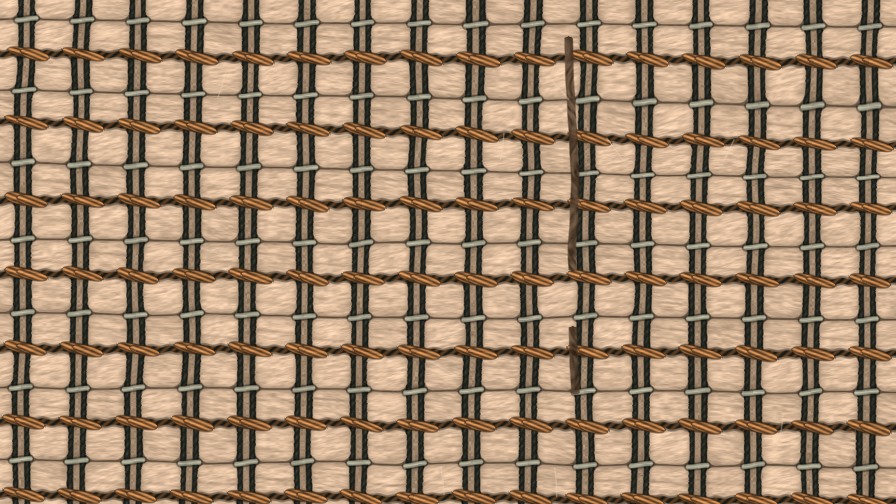
A Shadertoy shader for this texture:

```glsl
// Woven mat: plump tan weft bundles held by pairs of black warp threads,
// with pale ties at mid-row and a twisted brown cord along each row edge.
// Layers are painted back to front with distance functions and fibre noise.
#define COLS 15.91        // warp pairs across
#define ROWS 6.87         // cords down
#define ROW_H 1.30        // row height, in column widths
#define TIE_AT 0.53       // tie position within a row
#define WARP_GAP 0.112    // warp thread offset from the pair's centre
#define WARP_R 0.056      // warp thread half width
#define BUNDLE_W 0.345    // bundle half width
#define CORD_R 0.085      // cord half width over the warps
#define FIBRE 0.55        // strength of the fibre grain
#define PX (COLS / iResolution.x)

const vec3 TAN_LIGHT = vec3(0.91, 0.775, 0.65);
const vec3 TAN_DARK  = vec3(0.36, 0.29, 0.215);
const vec3 BLACK     = vec3(0.085, 0.095, 0.075);
const vec3 CHARCOAL  = vec3(0.25, 0.26, 0.22);
const vec3 TIE_GREY  = vec3(0.68, 0.67, 0.58);
const vec3 CORD      = vec3(0.74, 0.50, 0.29);
const vec3 CORD_DARK = vec3(0.23, 0.15, 0.08);

float hash(vec2 p) {
    vec3 q = fract(vec3(p.xyx) * 0.1031);
    q += dot(q, q.yzx + 33.33);
    return fract((q.x + q.y) * q.z);
}

float noise(vec2 p) {
    vec2 i = floor(p), f = fract(p);
    f = f * f * (3.0 - 2.0 * f);
    return mix(mix(hash(i), hash(i + vec2(1, 0)), f.x),
               mix(hash(i + vec2(0, 1)), hash(i + vec2(1, 1)), f.x), f.y);
}

float cover(float d) { return 1.0 - smoothstep(-PX, PX, d); }

float roundBox(vec2 p, vec2 size, float r) {
    vec2 q = abs(p) - size + r;
    return length(max(q, 0.0)) + min(max(q.x, q.y), 0.0) - r;
}

float segment(vec2 p, vec2 a, vec2 b) {
    vec2 d = b - a;
    return length(p - a - d * clamp(dot(p - a, d) / dot(d, d), 0.0, 1.0));
}

// Tapered strand of half length l and half width r
float leaf(vec2 p, float l, float r) {
    float t = clamp(abs(p.x) / l, 0.0, 1.0);
    return max(abs(p.y) - r * sqrt(1.0 - t * t), abs(p.x) - l);
}

void mainImage(out vec4 fragColor, in vec2 fragCoord) {
    vec2 uv = fragCoord / iResolution.xy;
    float down = 1.0 - uv.y;

    // Weave coordinates: integer x on warp pairs, integer y on cords
    vec2 w = vec2(uv.x * COLS - 0.456 + 0.09 * down, down * ROWS - 0.75 - 0.08 * uv.x);
    float sag = (w.y - 1.05) / 0.6;
    w.y -= (0.28 * uv.x - 0.1) * exp(-sag * sag);
    w += 0.05 * vec2(noise(w * 1.3) - 0.5, noise(w * 0.9 + 40.0) - 0.5);
    vec2 g = vec2(w.x, w.y * ROW_H);
    vec2 warpP = vec2(w.x - round(w.x), 0.0);
    float rowPos = fract(w.y);

    // Fibre grain, slanting a different way in each bundle
    bool upper = rowPos < TIE_AT;
    vec2 id = vec2(floor(w.x), floor(w.y) * 2.0 + (upper ? 0.0 : 1.0));
    float seed = hash(id + 17.0);
    vec2 grainP = vec2(g.x, g.y + (seed - 0.35) * 0.4 * fract(w.x));
    float grain = 0.6 * noise(grainP * vec2(5.0, 24.0) + id * 3.7)
                + 0.4 * noise(grainP * vec2(13.0, 47.0) + 9.0);

    // Bundle-local position; y runs from -1 to 1 over its height
    float mid = upper ? 0.5 * TIE_AT : 0.5 + 0.5 * TIE_AT;
    float halfH = 0.5 * ROW_H * (upper ? TIE_AT : 1.0 - TIE_AT);
    vec2 b = vec2(fract(w.x) - 0.5, (rowPos - mid) * ROW_H);
    float y = b.y / halfH;

    // Recessed weft behind the warps
    vec3 col = mix(TAN_DARK, TAN_LIGHT, (0.3 + 0.4 * grain) * (1.0 - 0.7 * pow(abs(y), 4.0)));

    // Twisted warp pair
    float warpX = abs(warpP.x) - WARP_GAP;
    float twist = 0.5 + 0.5 * sin(g.y * 42.0 + warpP.x * 50.0);
    float sheen = max(0.0, 1.0 - abs(warpX) / WARP_R);
    vec3 warpCol = mix(BLACK, CHARCOAL, sheen * (0.35 + 0.5 * twist) * (0.5 + grain));
    col = mix(col, warpCol, cover(abs(warpX) - WARP_R - 0.015 * (grain - 0.5)));

    // Rounded weft bundles with a soft crease
    float bundleD = roundBox(b, vec2(BUNDLE_W + 0.03 * (seed - 0.5), halfH - 0.012), upper ? 0.17 : 0.12)
                  + 0.025 * (grain - 0.5);
    float light = 1.0 - 0.5 * pow(abs(y), 5.0);
    light *= 1.0 - 0.3 * pow(min(abs(b.x) / BUNDLE_W, 1.0), 6.0);
    float crease = (y - (seed - 0.5) * 0.9 - 0.25 * b.x) / 0.09;
    light *= 1.0 - (upper ? 0.1 : 0.2) * exp(-crease * crease);
    light *= 0.66 + FIBRE * grain + 0.12 * (seed - 0.5);
    col *= 1.0 - 0.35 * exp(-max(bundleD, 0.0) * 30.0);
    col = mix(col, mix(TAN_DARK, TAN_LIGHT, light), cover(bundleD));

    // Pale tie crossing each warp pair
    vec2 t = vec2(warpP.x, (rowPos - TIE_AT) * ROW_H + 0.02 * sin(warpP.x * 9.0));
    float tieD = roundBox(t, vec2(0.21, 0.045), 0.045);
    col *= 1.0 - 0.4 * cover(tieD - 0.025);
    col = mix(col, TIE_GREY * (1.05 - 7.0 * abs(t.y)) * (0.85 + 0.3 * grain), cover(tieD));

    // Cord: thin dark strand between pairs, two brown leaves over each pair
    vec2 c = vec2(warpP.x - 0.05, (w.y - round(w.y)) * ROW_H);
    float core = abs(c.y + 0.015 * sin(g.x * 20.0)) - 0.05;
    float ply = 0.5 + 0.5 * sin(g.x * 38.0 + c.y * 45.0);
    col *= 1.0 - 0.35 * cover(core - 0.035);
    col = mix(col, mix(BLACK, CORD_DARK * 1.6, ply), cover(core));
    for (float k = -1.0; k < 2.0; k += 2.0) {
        vec2 q = vec2(c.x - 0.11 * k, c.y - 0.02 * k);
        q.y -= 0.2 * q.x;
        float d = leaf(q, 0.26, CORD_R * (0.8 + 0.3 * hash(vec2(round(w.x), round(w.y) + k))));
        float strand = 0.8 + 0.3 * sin(q.y * 75.0 - q.x * 14.0) + 0.3 * (grain - 0.5);
        col = mix(col, CORD_DARK, 0.7 * cover(d - 0.02));
        col = mix(col, CORD * strand * (1.1 - 3.5 * abs(q.y)), cover(d));
    }

    // Loose dark thread in two lengths
    float strayX = (uv.x - 0.637) * COLS + 0.1 * (noise(vec2(uv.y * 14.0, 3.0)) - 0.5) - 0.1 * down;
    float ends = min(max(abs(uv.y - 0.695) - 0.23, 0.0), max(abs(uv.y - 0.285) - 0.065, 0.0));
    float strayD = abs(strayX) - 0.075 + ends * 25.0;
    float strayPly = noise(vec2(strayX * 22.0 + 3.0 * sin(uv.y * 40.0), uv.y * 70.0));
    col = mix(col, mix(CORD_DARK * 0.7, vec3(0.42, 0.33, 0.25), strayPly), 0.88 * cover(strayD));

    // Sparse pale lint hairs
    vec2 cell = floor(g), lp = fract(g) - 0.5;
    float turn = 6.2832 * hash(cell + 71.0);
    vec2 tip = 0.25 * vec2(cos(turn), sin(turn));
    float lint = segment(lp + 0.12 * lp.yx * lp.yx, -tip, tip) - 0.008;
    col = mix(col, vec3(0.93, 0.85, 0.74), 0.5 * cover(lint) * step(0.86, hash(cell + 5.0)));

    fragColor = vec4(clamp(col, 0.0, 1.0), 1.0);
}
```
